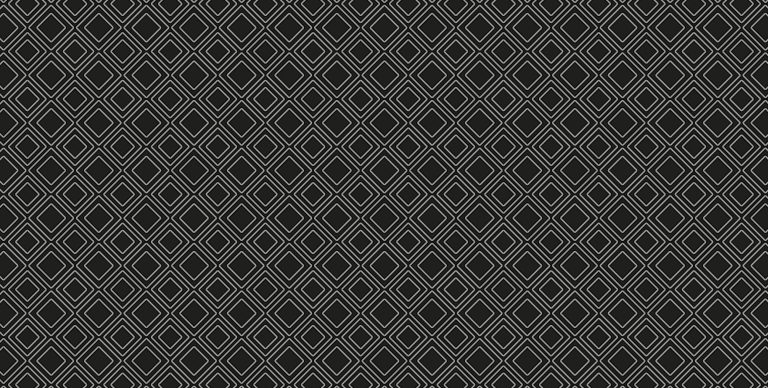
This pattern is drawn by a WebGL 1 fragment shader. Its source:

```glsl
precision highp float;
// Staggered rows of large and small double-outlined diamonds, pale lines on charcoal.

uniform vec2 u_resolution;

const float REPEATS_ACROSS = 16.13;
const vec2 PHASE = vec2(0.01, 0.494);   // large diamond relative to canvas centre
const float LINE_HALF_WIDTH = 0.016;    // lengths below are in repeats
const float SHADE_REACH = 0.040;
const float CORNER_RADIUS = 0.025;

const vec3 GROUND = vec3(0.120, 0.120, 0.112);
const vec3 SHADE = vec3(0.060, 0.060, 0.052);
const vec3 LINE = vec3(0.600, 0.600, 0.592);

// Position relative to the nearest centre of a unit grid.
vec2 cellPosition(vec2 p, vec2 centre) {
  return fract(p - centre + 0.5) - 0.5;
}

// Signed distance to a round-cornered diamond; reach is centre to sharp tip.
float diamondDistance(vec2 p, float reach, float radius) {
  vec2 turned = abs(vec2(p.x + p.y, p.x - p.y)) * 0.70710678;
  vec2 d = turned - (reach * 0.70710678 - radius);
  return length(max(d, 0.0)) + min(max(d.x, d.y), 0.0) - radius;
}

// Distance to the nearer of two concentric diamond outlines.
float outlinePair(vec2 p, float innerReach, float outerReach) {
  float inner = abs(diamondDistance(p, innerReach, CORNER_RADIUS));
  float outer = abs(diamondDistance(p, outerReach, CORNER_RADIUS));
  return min(inner, outer);
}

// Antialiased coverage of a stroke.
float stroke(float distanceToLine, float halfWidth, float pixel) {
  return clamp((halfWidth - distanceToLine) / pixel + 0.5, 0.0, 1.0);
}

void main() {
  float pixel = REPEATS_ACROSS / u_resolution.x;
  vec2 p = (gl_FragCoord.xy - 0.5 * u_resolution) * pixel;

  // Small diamonds sit half a repeat away from the large ones.
  float large = outlinePair(cellPosition(p, PHASE), 0.305, 0.475);
  float small = outlinePair(cellPosition(p, PHASE + 0.5), 0.250, 0.400);
  float nearest = min(large, small);

  // Dark rim beneath each pale line.
  vec3 color = mix(GROUND, SHADE, stroke(nearest, SHADE_REACH, pixel));
  color = mix(color, LINE, stroke(nearest, LINE_HALF_WIDTH, pixel));
  gl_FragColor = vec4(color, 1.0);
}
```
